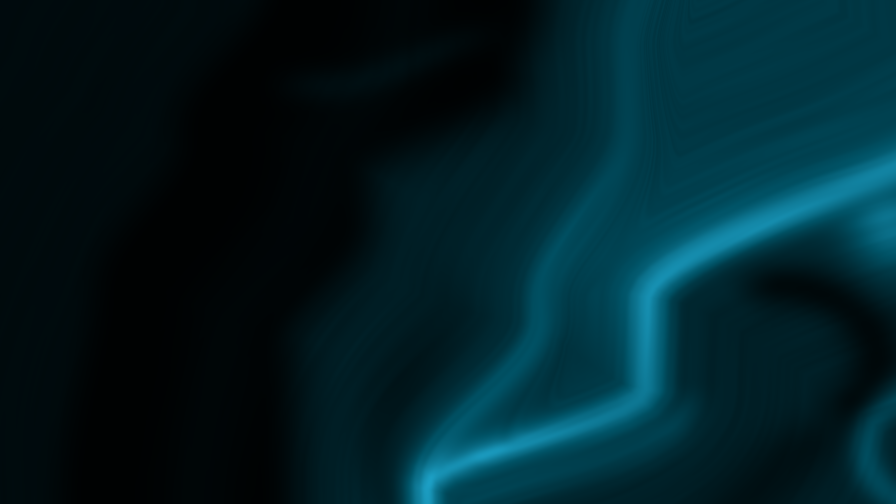
This background is drawn by a Shadertoy shader. Its source:

```glsl
// Dark teal fluid folds: four wavy edges run up the canvas, and the distance to
// each one shapes a light level. Two edges glow, and fine streaks follow the flow.
// The light level is then tinted from black through teal to a pale highlight.

float hash(vec2 p) {
    return fract(sin(dot(p, vec2(127.1, 311.7))) * 43758.5453);
}

float noise(vec2 p) {
    vec2 i = floor(p), f = fract(p);
    f = f * f * (3.0 - 2.0 * f);
    return mix(mix(hash(i), hash(i + vec2(1, 0)), f.x),
               mix(hash(i + vec2(0, 1)), hash(i + vec2(1, 1)), f.x), f.y);
}

// Soft bell of the given width
float bump(float d, float width) {
    return exp(-d * d / (width * width));
}

// Horizontal place of the four edges at height y, from left to right
vec4 edges(float y) {
    return vec4(
        0.15 + 0.07 * smoothstep(0.0, 0.45, y) + 0.17 * smoothstep(0.42, 0.72, y)
             + 0.17 * smoothstep(0.75, 1.02, y),
        0.545 + 0.155 * smoothstep(0.32, 0.56, y) + 0.3 * smoothstep(0.66, 0.85, y)
             + 0.05 * smoothstep(0.85, 1.0, y),
        0.833 + 0.24 * smoothstep(0.04, 0.37, y) + 0.165 * smoothstep(0.41, 0.74, y)
             + 0.04 * smoothstep(0.9, 1.08, y),
        0.845 + 0.44 * smoothstep(0.03, 0.23, y) + 0.72 * smoothstep(0.4, 0.82, y));
}

// Signed distance to all four edges, positive on the right
vec4 edgeDistances(vec2 p) {
    const float stepY = 0.02;
    vec4 nearest = vec4(9.0), start = edges(-0.15);
    for (int i = 0; i < 65; i++) {
        float y = -0.15 + float(i) * stepY;
        vec4 end = edges(y + stepY), run = end - start;
        vec4 toX = p.x - start;
        float toY = p.y - y;
        vec4 t = clamp((toX * run + toY * stepY) / (run * run + stepY * stepY), 0.0, 1.0);
        vec4 dx = toX - run * t, dy = toY - stepY * t;
        nearest = min(nearest, dx * dx + dy * dy);
        start = end;
    }
    return sqrt(nearest) * sign(p.x - edges(p.y));
}

// Light level of the pocket to the right of the brightest fold
float pocketLight(vec2 p, float d) {
    float light = 0.15 + 0.13 * bump(d - 0.08, 0.04) * (1.0 - smoothstep(0.14, 0.25, p.y));

    // Dark hook curling over the lobe, with a tail running down
    vec2 q = (p - vec2(1.54, 0.29)) / vec2(0.2, 0.145);
    float facing = dot(q / max(length(q), 0.01), vec2(0.89, 0.45));
    float hook = bump(length(q) - 1.0, 0.3) * smoothstep(-0.1, 0.5, facing);
    float tail = bump(p.x - 1.48 - p.y, 0.1) * (1.0 - smoothstep(0.1, 0.25, p.y));
    light *= (1.0 - 0.75 * hook) * (1.0 - 0.5 * tail);

    // Glows at the right border
    light += 0.36 * bump(length((p - vec2(1.77, 0.55)) / vec2(0.09, 0.09)), 1.0);
    light += 0.2 * bump(length(p - vec2(1.83, 0.11)) - 0.11, 0.035);
    return light;
}

void mainImage(out vec4 fragColor, in vec2 fragCoord) {
    vec2 p = fragCoord / iResolution.xy * vec2(16.0 / 9.0, 1.0);
    float warp = noise(p * 5.0) - 0.5;
    vec4 d = edgeDistances(p + 0.012 * warp);

    // Near-black left side with a faint wisp at the top
    float light = mix(0.05, 0.008, smoothstep(-0.09, 0.02, d.x));
    light += 0.02 * bump(d.x - 0.24, 0.08);
    float wisp = bump(p.y - 0.83 - 0.1 * smoothstep(0.65, 1.0, p.x), 0.035);
    light += 0.045 * wisp * smoothstep(0.5, 0.65, p.x) * (1.0 - smoothstep(0.85, 1.05, p.x));

    // Dim middle sheet, with a shaded valley low down
    light = mix(light, 0.14, smoothstep(-0.03, 0.16, d.y));
    light += 0.03 * bump(d.y - 0.07, 0.06);
    float valley = bump(d.z + 0.05 + 0.3 * p.y, 0.06);
    light *= 1.0 - 0.55 * valley * (1.0 - smoothstep(0.2, 0.55, p.y));
    light += 0.09 * bump(min(d.z, 0.0), 0.13);

    // Sheet between the two glowing folds
    float sheet = mix(0.17, 0.26, smoothstep(0.15, 0.5, p.y)) + 0.1 * bump(d.w, 0.14);
    light = mix(light, sheet, smoothstep(-0.03, 0.06, d.z));
    light += (0.07 + 0.1 * (1.0 - smoothstep(0.2, 0.8, p.y))) * bump(d.z, 0.035);

    // Pocket on the right and the brightest fold
    light = mix(light, pocketLight(p, d.w), smoothstep(0.0, 0.07, d.w));
    light += 0.24 * bump(d.w, 0.035) + 0.06 * bump(d.w - 0.02, 0.07);
    light += 0.14 * bump(d.w, 0.014) * bump(length(p - vec2(0.98, 0.11)), 0.16);

    // Fine streaks along the flow
    float flow = mix(d.z, d.w, smoothstep(0.0, 0.12, d.z)) + 0.03 * warp;
    float along = 3.0 * (p.x + p.y);
    float streaks = noise(vec2(flow * 110.0, along)) + noise(vec2(flow * 45.0, along + 7.0)) - 1.0;
    light *= 1.0 + 0.1 * streaks;

    // Teal tint with a paler highlight
    vec3 color = light * vec3(0.0, 0.81, 1.0);
    color.r += 0.3 * max(light - 0.4, 0.0);
    fragColor = vec4(color, 1.0);
}
```
